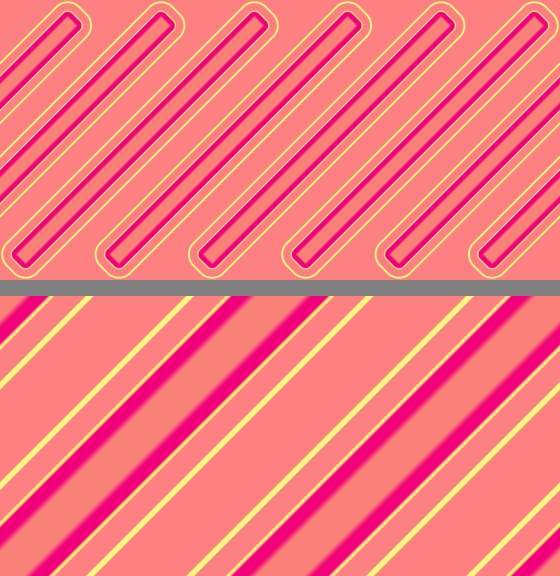
Top, the full canvas; bottom, a detail of the centre.
Write a WebGL 1 fragment shader that draws this pattern.

```glsl
precision highp float;
// Diagonal rounded bars on coral, six repeats across and one down.
// Each bar is a rounded-box distance field banded into a soft magenta rim,
// a thin and a wide yellow outline, and faint spokes around its ends.
uniform vec2 u_resolution;

// Signed distance to a box of half size b.
float boxDistance(vec2 p, vec2 b) {
  vec2 q = abs(p) - b;
  return length(max(q, 0.0)) + min(max(q.x, q.y), 0.0);
}

// Antialiased stroke along the contour d = center.
float stroke(float d, float center, float halfWidth, float aa) {
  return 1.0 - smoothstep(halfWidth - aa, halfWidth + aa, abs(d - center));
}

void main() {
  vec2 p = gl_FragCoord.xy / u_resolution.y;
  float aa = 0.65 / u_resolution.y;

  // Pick the nearest bar, then align x with its axis.
  float shift = floor((p.x - p.y) * 3.0 + 0.5) / 3.0;
  vec2 c = p - vec2(0.5 + shift, 0.5);
  vec2 local = vec2(c.x + c.y, c.y - c.x) * 0.70710678;
  vec2 core = vec2(0.5966, 0.0188);
  float d = boxDistance(local, core);

  vec3 coral = vec3(1.0, 0.502, 0.502);
  vec3 yellow = vec3(1.0, 0.97, 0.50);
  vec3 magenta = vec3(0.94, 0.0, 0.48);

  // Slightly warmer fill inside the rim.
  vec3 color = mix(coral, vec3(0.98, 0.50, 0.47), 1.0 - smoothstep(0.0, 0.022, d));

  // Faint spokes fanning around the rounded ends.
  vec2 fromEnd = vec2(abs(local.x) - core.x + 0.01, local.y);
  float angle = atan(fromEnd.y, fromEnd.x);
  float spokes = smoothstep(0.55, 0.95, cos(angle * 26.0));
  spokes *= smoothstep(0.0, 0.015, fromEnd.x);
  spokes *= smoothstep(0.027, 0.032, d) * (1.0 - smoothstep(0.043, 0.053, d));
  color = mix(color, vec3(0.93, 0.42, 0.49), 0.45 * spokes);

  // Rim: soft toward the middle, crisp on the outside.
  float rim = smoothstep(0.0, 0.0095, d) * (1.0 - smoothstep(0.0219 - aa, 0.0219 + aa, d));
  color = mix(color, magenta, rim);

  // Thin inner outline and wider outer outline.
  color = mix(color, yellow, 0.85 * stroke(d, 0.0252, 0.0018, aa));
  color = mix(color, yellow, stroke(d, 0.0568, 0.0034, aa));

  gl_FragColor = vec4(color, 1.0);
}
```
